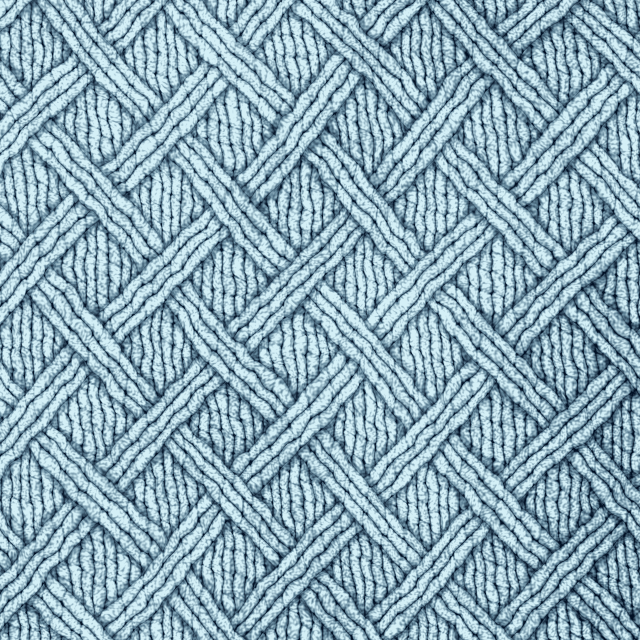
Reproduce this texture procedurally as a Shadertoy shader.

```glsl
const vec2  CELL = vec2(0.2095, 0.2305);     // size of one lattice repeat
const vec2  ORIGIN = vec2(0.569, 0.4505);    // a crossing where the falling band is on top
const float ROW_TILT = 0.02;                 // drop of a row per repeat across
const float BAND_HALF = 0.182;               // half band width, in band spacings
const float STRANDS = 3.0;                   // cords per band
const float BAND_STITCHES = 3.6;             // stitches from crossing to crossing
const vec2  GROUND_STITCH = vec2(0.0168, 0.033);
const float GROUND_LEAN = 0.06;
const float SHADOW_REACH = 0.08;
const float SHADOW_DEPTH = 0.5;
const float STITCH_VARIATION = 0.2;
const float GRAIN = 0.68;
const float GRAIN_SCALE = 250.0;
const float SLOW_WARP = 0.022;
const float FINE_WARP = 0.007;
const vec3  DEEP  = vec3(0.00, 0.06, 0.14);
const vec3  MID   = vec3(0.38, 0.52, 0.60);
const vec3  LIGHT = vec3(0.83, 0.94, 0.97);

float hash(vec2 p) {
    vec3 q = fract(p.xyx * 0.1031);
    q += dot(q, q.yzx + 33.33);
    return fract((q.x + q.y) * q.z);
}

float cornerSlope(vec2 corner, vec2 offset) {
    float angle = 6.2832 * hash(corner);
    return dot(vec2(cos(angle), sin(angle)), offset);
}

float gradientNoise(vec2 p) {
    vec2 i = floor(p), f = fract(p);
    vec2 u = f * f * f * (f * (f * 6.0 - 15.0) + 10.0);
    vec2 e = vec2(1.0, 0.0);
    return mix(mix(cornerSlope(i, f), cornerSlope(i + e, f - e), u.x),
               mix(cornerSlope(i + e.yx, f - e.yx), cornerSlope(i + e.xx, f - e.xx), u.x), u.y);
}

vec2 warp(vec2 p) {
    return vec2(gradientNoise(p), gradientNoise(p + 17.3));
}

// Brightness of parallel cords made of plump stitches; p = (across, along) in stitches
float cords(vec2 p, float aspect, float seed, float sideLight) {
    float strand = floor(p.x) + seed;
    float across = fract(p.x) - 0.5;
    float along = p.y + hash(vec2(strand, 3.7)) + 0.3 * across;
    float variation = hash(vec2(strand, floor(along))) - 0.5;

    // Rounded box, a little longer than its slot so neighbours press together
    vec2 q = abs(vec2(across, (fract(along) - 0.5) * aspect));
    vec2 corner = q - vec2(0.06, 0.5 * aspect - 0.32);
    float dist = length(max(corner, 0.0)) + min(max(corner.x, corner.y), 0.0) - 0.44;
    float inside = clamp(-dist / 0.46, 0.0, 1.0);
    float bulge = sqrt(inside * (2.0 - inside));
    return bulge * (1.0 + STITCH_VARIATION * variation) + sideLight * across;
}

// Lays a band over the tone below and darkens the ground beside it
float layBand(float below, float across, float bandTone) {
    float outside = abs(across) - BAND_HALF;
    float shade = 1.0 - SHADOW_DEPTH * (1.0 - smoothstep(0.0, SHADOW_REACH, outside));
    return mix(bandTone, below * shade, smoothstep(-0.01, 0.01, outside));
}

float bandCords(float across, float along, float line, float seed, float sideLight) {
    vec2 p = vec2((across / BAND_HALF + 1.0) * 0.5 * STRANDS, along * BAND_STITCHES);
    return 0.97 * cords(p, 2.3, line * 7.0 + seed, sideLight);
}

float blanketTone(vec2 canvas) {
    vec2 p = canvas + SLOW_WARP * warp(canvas * 3.5) + FINE_WARP * warp(canvas * 30.0);

    // Knitted ground of upright ribs
    vec2 rib = vec2(p.x + GROUND_LEAN * p.y, p.y) / GROUND_STITCH;
    float tone = 0.99 * cords(rib, GROUND_STITCH.y / GROUND_STITCH.x, 50.0, -0.15);

    // Diagonal coordinates: whole numbers are band centres
    vec2 cell = (p - ORIGIN) / CELL;
    cell.y += ROW_TILT * cell.x;
    vec2 diagonal = vec2(cell.x + cell.y, cell.x - cell.y);
    vec2 line = round(diagonal);
    vec2 across = diagonal - line;
    float falling = bandCords(across.x, diagonal.y, line.x, 200.0, 0.08);
    float rising = bandCords(across.y, diagonal.x, line.y, 400.0, -0.22);

    // Plain weave: the upper band alternates at each crossing
    bool fallingOnTop = mod(line.x + line.y, 2.0) < 0.5;
    if (fallingOnTop) {
        tone = layBand(tone, across.y, rising);
        tone = layBand(tone, across.x, falling);
    } else {
        tone = layBand(tone, across.x, falling);
        tone = layBand(tone, across.y, rising);
    }

    // Chenille fuzz and uneven light
    float fuzz = gradientNoise(p * GRAIN_SCALE) + 0.4 * gradientNoise(p * GRAIN_SCALE * 0.53 + 9.0);
    float drift = 0.16 * gradientNoise(canvas * 2.5 + 5.0) + 0.09 * (canvas.y - canvas.x);
    return tone + GRAIN * fuzz * (0.3 + 0.7 * clamp(tone, 0.0, 1.0)) + drift;
}

vec3 yarnColor(float tone) {
    float t = clamp(tone, 0.0, 1.0);
    return t < 0.5 ? mix(DEEP, MID, t * 2.0) : mix(MID, LIGHT, t * 2.0 - 1.0);
}

void mainImage(out vec4 fragColor, in vec2 fragCoord) {
    vec3 color = vec3(0.0);
    for (int i = 0; i < 4; i++) {
        vec2 offset = vec2(i % 2, i / 2) * 0.5 - 0.25;
        color += yarnColor(blanketTone((fragCoord + offset) / iResolution.y));
    }
    fragColor = vec4(color * 0.25, 1.0);
}
```
